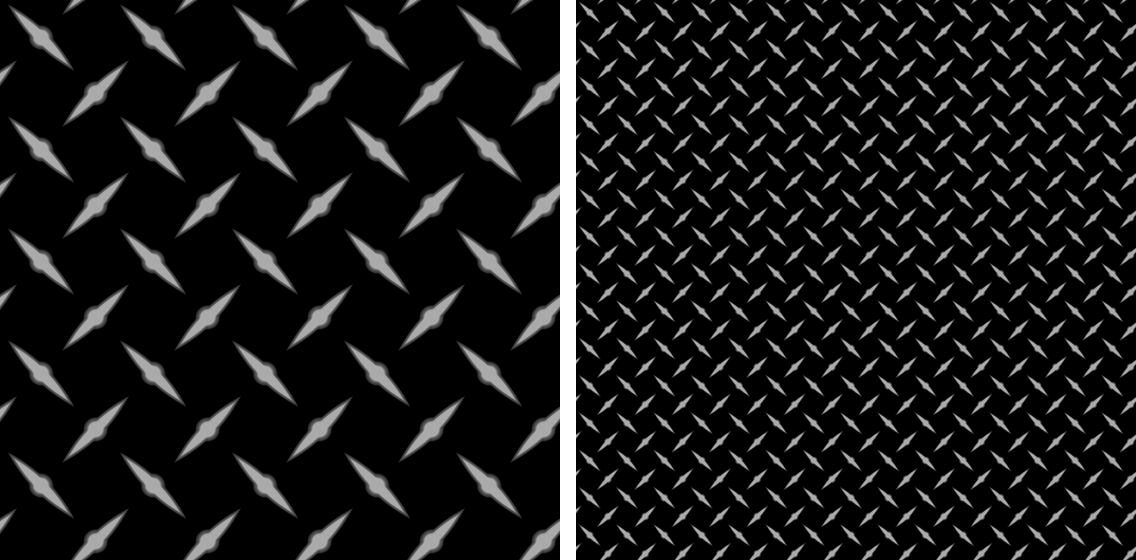
Left, the tile; right, the same tile 3 across and 3 down.
Write a WebGL 2 fragment shader that draws this pattern.

```glsl
#version 300 es
precision highp float;
// Diamond tread plate: pale pointed lugs in alternating diagonals on black.

uniform vec2 u_resolution;
out vec4 fragColor;

const float REPEATS = 5.0;
const vec2 FALLING_CENTER = vec2(0.367, 0.665);
const vec2 RISING_CENTER = vec2(0.854, 0.166);

// Lug sizes, in units of one repeat
const float LENS_HALF_LENGTH = 0.42;
const float LENS_HALF_WIDTH = 0.067;
const float LENS_RIM = 0.025;
const float BOSS_RADIUS = 0.107;
const float BOSS_RIM = 0.040;

// Grey levels from the face outward
const float FACE = 0.665;
const float RIM_LIGHT = 0.47;
const float RIM_MID = 0.33;
const float RIM_DARK = 0.25;
const float RIM_OUTER = 0.15;

// Offset from the nearest wrapped copy of a centre
vec2 wrappedOffset(vec2 p, vec2 center) {
  return fract(p - center + 0.5) - 0.5;
}

// Lens made of two arcs, keeping sharp tips at every offset
float lensDistance(vec2 p, float halfLength, float halfWidth) {
  float radius = (halfLength * halfLength + halfWidth * halfWidth) / (2.0 * halfWidth);
  return length(vec2(p.x, abs(p.y) + radius - halfWidth)) - radius;
}

float smoothMin(float a, float b, float k) {
  float h = max(k - abs(a - b), 0.0) / k;
  return min(a, b) - 0.25 * h * h * k;
}

// Rim position: below 0 on the face, 1 at the outer edge
float rimPosition(vec2 offset, vec2 axis) {
  vec2 p = vec2(dot(offset, axis), dot(offset, vec2(-axis.y, axis.x)));
  float lens = 1.0 + lensDistance(p, LENS_HALF_LENGTH, LENS_HALF_WIDTH) / LENS_RIM;
  float boss = 1.0 + (length(p) - BOSS_RADIUS) / BOSS_RIM;
  return smoothMin(lens, boss, 0.4);
}

float softStep(float edge, float t, float softness) {
  return smoothstep(edge - softness, edge + softness, t);
}

// Soft nested bands from pale face to black plate
float lugTone(float t, float softness) {
  float tone = mix(FACE, RIM_LIGHT, softStep(0.0, t, softness));
  tone = mix(tone, RIM_MID, softStep(0.22, t, softness));
  tone = mix(tone, RIM_DARK, softStep(0.50, t, softness));
  tone = mix(tone, RIM_OUTER, softStep(0.82, t, softness));
  return mix(tone, 0.0, softStep(1.0, t, softness));
}

void main() {
  vec2 cell = gl_FragCoord.xy / u_resolution * REPEATS;
  float pixel = REPEATS / min(u_resolution.x, u_resolution.y);
  float softness = max(0.1, 0.5 * pixel / LENS_RIM);

  // One lug on each diagonal per repeat
  float falling = rimPosition(wrappedOffset(cell, FALLING_CENTER), normalize(vec2(1.0, -1.0)));
  float rising = rimPosition(wrappedOffset(cell, RISING_CENTER), normalize(vec2(1.0, 1.0)));

  float tone = lugTone(min(falling, rising), softness);
  fragColor = vec4(vec3(tone), 1.0);
}
```
